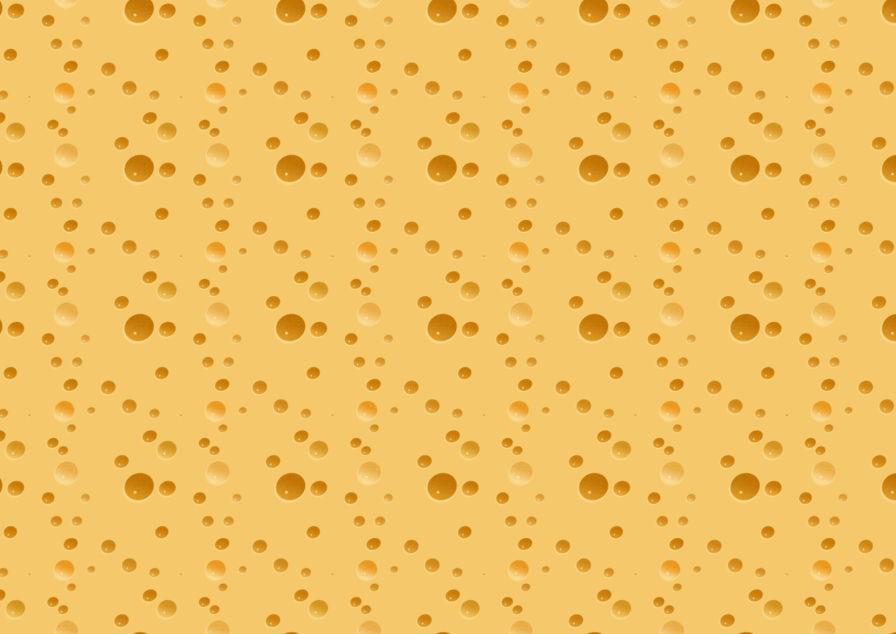
Give the GLSL for this texture, as a WebGL 2 fragment shader.

```glsl
#version 300 es
precision highp float;
// Cheese surface: one tile of round hollows, repeated about six across and four down.
// Each hollow is a tilted ellipse with a gradient, a pale lower lip and a glint;
// the small ones are strewn along wobbling arcs. Canvas height = 542 units, y down.

uniform vec2 u_resolution;
out vec4 outColor;

const vec2 TILE = vec2(129.5, 136.0);
const vec3 CHEESE = vec3(0.96, 0.79, 0.42);
const vec3 LIP = vec3(0.98, 0.87, 0.60);
const vec3 DARK = vec3(0.79, 0.48, 0.02);
const vec3 AMBER = vec3(0.87, 0.61, 0.15);
const vec3 PALE = vec3(0.91, 0.68, 0.28);

float hash(vec2 p) {
    return fract(sin(dot(p, vec2(12.9898, 78.233))) * 43758.5453);
}

// Soft-edged coverage of a shape from its signed distance
float cover(float dist) {
    float soft = 0.45 + 0.5 * 542.0 / u_resolution.y;
    return 1.0 - smoothstep(-soft, soft, dist);
}

// Distance to an ellipse leaning up to the right
float ellipse(vec2 d, float r, float squash) {
    vec2 q = vec2(d.x * 0.92 - d.y * 0.39, d.x * 0.39 + d.y * 0.92);
    return length(q / vec2(1.0, squash)) - r;
}

// Paints one hollow, wrapped around the tile edges
void hollow(inout vec3 col, vec2 p, vec2 center, float r, float squash, vec3 deep, vec3 glow) {
    vec2 d = p - center;
    d -= TILE * round(d / TILE);

    // Pale lip below and to the left
    float lip = cover(ellipse(d - r * vec2(-0.06, 0.12), r * 1.06, squash));
    col = mix(col, LIP, 0.6 * lip);

    // Shaded bowl, darkest under the upper edge, with fine grain
    float fall = smoothstep(-0.55, 1.15, dot(d, vec2(-0.35, 0.94)) / r);
    float grain = hash(floor(d * 1.2) + 40.0) - 0.5;
    vec3 bowl = mix(deep, glow, fall) + 0.025 * grain;
    col = mix(col, bowl, cover(ellipse(d, r, squash)));

    // Glint
    float glint = cover(length(d - r * vec2(-0.28, 0.38)) - 0.09 * r);
    col = mix(col, vec3(1.0, 0.94, 0.74), 0.7 * glint * step(4.0, r));
}

// Small hollow: tone runs from faint (0) to dark (1)
void pit(inout vec3 col, vec2 p, vec2 center, float r, float squash, float tone) {
    vec3 deep = mix(PALE, DARK, tone);
    vec3 glow = mix(LIP, AMBER, tone);
    hollow(col, p, center, r, squash, deep, glow);
}

vec2 around(vec2 center, float degrees, float radius) {
    float a = radians(degrees);
    return center + radius * vec2(cos(a), sin(a));
}

void main() {
    vec2 p = gl_FragCoord.xy / u_resolution.y * 542.0;
    p.y = 542.0 - p.y;
    vec3 col = CHEESE;
    vec2 hub = vec2(57.0, -4.0);

    // Wide arc of medium pits; the outlying ones are flatter and darker
    for (int n = 0; n < 5; n++) {
        float i = float(n);
        float wobble = cos(1.9 * i);
        vec2 c = around(vec2(88.0, 90.0), -130.0 + 48.5 * i, 34.0 + 9.0 * wobble);
        pit(col, p, c, 6.3, 0.87 - 0.1 * wobble, 0.85 + 0.15 * wobble);
    }

    // Small pits below and above the pale hollow
    for (int n = 0; n < 4; n++) {
        float i = float(n);
        vec2 below = around(hub, 54.0 + 24.0 * i, 27.0 + 18.0 * sin(1.047 * i));
        pit(col, p, below, 4.0 + 0.5 * i, 0.9, 0.35 + 0.2 * i);
        vec2 above = around(hub, 245.0 + 15.5 * i, 28.0 + 5.0 * i - 14.0 * sin(1.571 * i));
        pit(col, p, above, 4.9 - 0.5 * i, 0.85, 0.95 - 0.13 * i);
    }

    // Shrinking, fading pits at the left
    for (int n = 0; n < 3; n++) {
        float i = float(n);
        vec2 c = around(vec2(15.0, 66.0), 252.0 - i * (150.0 - 27.0 * i), 20.0);
        pit(col, p, c, 5.8 - 0.3 * i - i * i, 0.88, 1.0 - 0.4 * i);
    }

    // Main hollows: pale, orange, golden, companion and largest
    hollow(col, p, hub, 9.8, 0.95, PALE, LIP);
    hollow(col, p, vec2(55.0, 79.0), 8.5, 0.96, vec3(0.92, 0.60, 0.12), LIP);
    hollow(col, p, vec2(13.3, 112.5), 8.3, 0.9, vec3(0.83, 0.58, 0.12), vec3(0.95, 0.78, 0.40));
    hollow(col, p, vec2(13.5, 9.5), 7.3, 0.85, DARK, vec3(0.92, 0.69, 0.26));
    hollow(col, p, vec2(119.0, 8.0), 12.7, 0.9, vec3(0.76, 0.46, 0.02), AMBER);

    outColor = vec4(col, 1.0);
}
```
